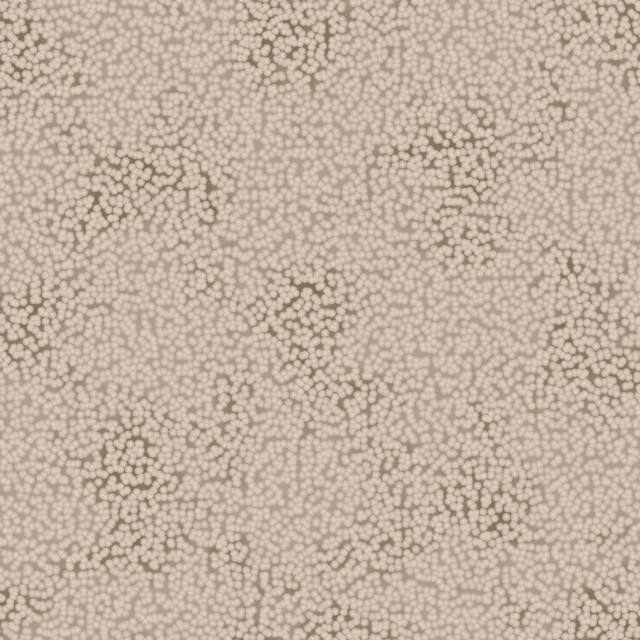
Reproduce this texture procedurally as a Shadertoy shader.

```glsl
// Pale, soft-edged grains packed over a taupe ground, like fine stippled stone.
// Cellular noise gives the grains; warped layered sines darken the ground
// in cloudy patches.

vec2 hash2(vec2 cell) {
    vec3 q = fract(cell.xyx * vec3(0.1031, 0.1030, 0.0973));
    q += dot(q, q.yzx + 33.33);
    return fract((q.xx + q.yz) * q.zy);
}

// x: distance to the nearest grain centre in cells, y: that grain's random tone
vec2 nearestGrain(vec2 p) {
    vec2 base = floor(p);
    vec2 nearest = vec2(9.0, 0.0);
    for (int y = -1; y <= 1; y++) {
        for (int x = -1; x <= 1; x++) {
            vec2 cell = base + vec2(x, y);
            float d = length(cell + hash2(cell) - p);
            if (d < nearest.x) nearest = vec2(d, hash2(cell + 217.0).x);
        }
    }
    return nearest;
}

// Irregular clouds, each layer turned, shrunk and bent by the one before
float clouds(vec2 p) {
    float sum = 0.0, amplitude = 1.0;
    for (int i = 0; i < 5; i++) {
        sum += amplitude * sin(p.x) * sin(p.y);
        p = mat2(0.8, 0.6, -0.6, 0.8) * p * 1.75 + 0.8 * sin(p.yx) + 2.3;
        amplitude *= 0.68;
    }
    return sum;
}

void mainImage(out vec4 fragColor, in vec2 fragCoord) {
    vec2 uv = fragCoord / iResolution.y;

    // Ground, with darker patches
    float patchiness = smoothstep(-0.6, 1.7, clouds(uv * 13.0 + 1.7));
    vec3 ground = mix(vec3(0.69, 0.62, 0.555), vec3(0.50, 0.43, 0.35), patchiness);

    // Grains: a soft body with a lighter core
    vec2 grain = nearestGrain(uv * 92.0);
    float body = 1.0 - smoothstep(0.40, 0.74, grain.x);
    float core = 1.0 - smoothstep(0.05, 0.50, grain.x);
    vec3 grainColor = mix(vec3(0.79, 0.72, 0.655), vec3(0.865, 0.795, 0.73), core);
    grainColor += 0.03 * (grain.y - 0.5);

    fragColor = vec4(mix(ground, grainColor, body), 1.0);
}
```
